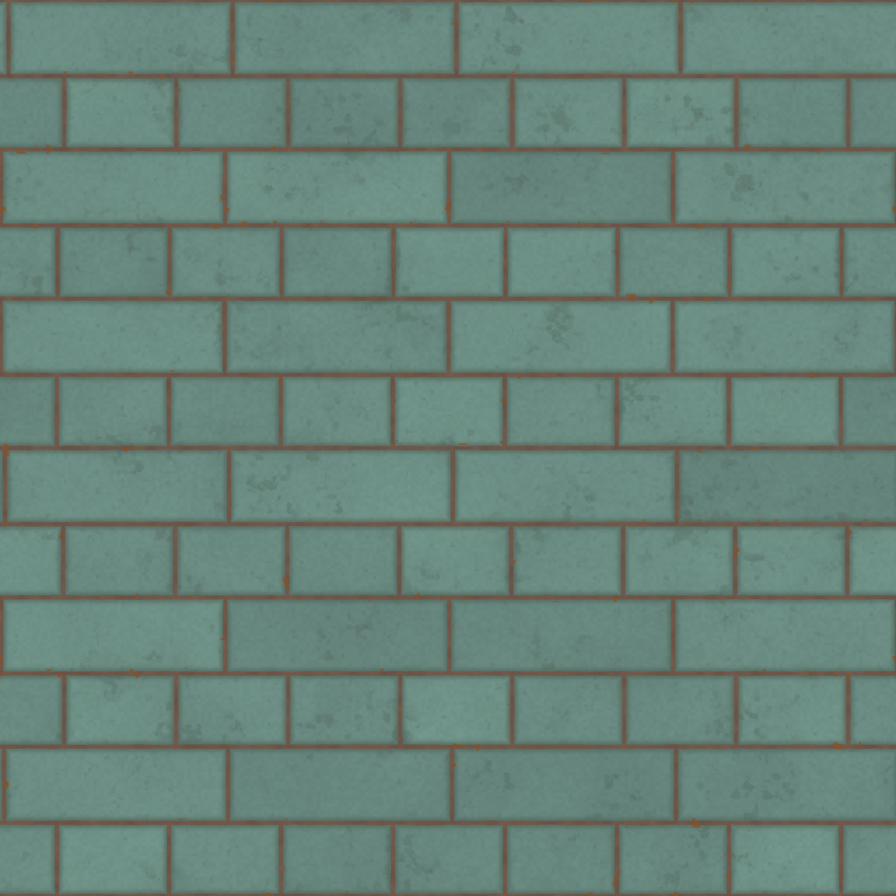
Give the GLSL for this texture, as a WebGL 2 fragment shader.

```glsl
#version 300 es
precision highp float;
// Glazed green brick wall: courses of long bricks alternate with courses of short ones.
// Each brick is a rounded box distance; the distance drives joint, grime and edge shade.
// Wrapping value noise adds wobble, mottling, scuffs and rust, so the tile is seamless.

uniform vec2 u_resolution;
out vec4 fragColor;

const float COURSE_PAIRS = 6.0;
const float LONG_BRICKS = 4.0;
const float SHORT_BRICKS = 8.0;
const float SHORT_SHARE = 0.49;      // height of a short course within its pair
const float COURSE_JITTER = 0.010;   // sideways slip of a whole course
const float JOINT_HALF = 0.0024;
const float JOINT_SOFT = 0.0010;
const float CORNER = 0.0025;
const float WOBBLE = 0.0012;
const float SHADE_REACH = 0.0042;

const vec3 GLAZE_LIGHT = vec3(0.435, 0.574, 0.532);
const vec3 GLAZE_DARK = vec3(0.395, 0.518, 0.484);
const vec3 EDGE_SHADE = vec3(0.315, 0.400, 0.360);
const vec3 SCUFF = vec3(0.330, 0.415, 0.385);
const vec3 GROUT = vec3(0.432, 0.338, 0.283);
const vec3 RUST = vec3(0.530, 0.315, 0.160);

float hash(vec2 p) {
    vec3 q = fract(p.xyx * vec3(0.1031, 0.1030, 0.0973));
    q += dot(q, q.yzx + 33.33);
    return fract((q.x + q.y) * q.z);
}

// Value noise over the unit tile, wrapping after a whole number of cells
float noise(vec2 uv, vec2 cells, float seed) {
    vec2 p = uv * cells, i = floor(p), f = fract(p);
    f = f * f * (3.0 - 2.0 * f);
    vec2 a = mod(i, cells) + seed, b = mod(i + 1.0, cells) + seed;
    return mix(mix(hash(a), hash(vec2(b.x, a.y)), f.x),
               mix(hash(vec2(a.x, b.y)), hash(b), f.x), f.y);
}

float fbm(vec2 uv, float cells, float seed) {
    float sum = 0.0, weight = 0.5;
    for (int i = 0; i < 4; i++) {
        sum += weight * noise(uv, vec2(cells), seed);
        cells *= 2.0;
        weight *= 0.5;
        seed += 17.0;
    }
    return sum / 0.9375;
}

// Distance inward from the joint centre line; also returns the brick's wrapped id
float brickInset(vec2 uv, out vec2 id) {
    float v = uv.y * COURSE_PAIRS;
    float rise = fract(v);
    bool isShort = rise < SHORT_SHARE;
    float course = 2.0 * floor(v) + (isShort ? 0.0 : 1.0);
    float count = isShort ? SHORT_BRICKS : LONG_BRICKS;
    float height = isShort ? SHORT_SHARE : 1.0 - SHORT_SHARE;
    float base = isShort ? 0.0 : SHORT_SHARE;

    float slip = COURSE_JITTER * hash(vec2(course, 5.0));
    float u = (uv.x - slip) * count - (isShort ? 0.5 : 0.0);
    id = vec2(mod(floor(u), count), course);

    vec2 local = vec2((fract(u) - 0.5) / count, (rise - base - 0.5 * height) / COURSE_PAIRS);
    vec2 halfSize = 0.5 * vec2(1.0 / count, height / COURSE_PAIRS);
    vec2 q = abs(local) - halfSize + CORNER;
    return CORNER - length(max(q, 0.0)) - min(max(q.x, q.y), 0.0);
}

void main() {
    vec2 uv = gl_FragCoord.xy / u_resolution;
    float pixel = 1.0 / min(u_resolution.x, u_resolution.y);

    vec2 id;
    float inset = brickInset(uv, id);
    float edge = inset + WOBBLE * (fbm(uv, 64.0, 3.0) - 0.5);

    // Glaze: one tone per brick, then broad and fine mottling
    float tone = hash(id + 41.0);
    vec3 color = mix(GLAZE_LIGHT, GLAZE_DARK, tone * 0.85);
    color *= 1.0 + 0.07 * (fbm(uv, 12.0, 71.0) - 0.5);
    color *= 1.0 + 0.05 * (noise(uv, vec2(256.0), 29.0) - 0.5);

    // Scuffs: fine broken marks gathered in patches, with a faint stain below
    float patches = smoothstep(0.50, 0.72, fbm(uv, 16.0, 113.0));
    float marks = smoothstep(0.57, 0.74, fbm(uv, 90.0, 151.0));
    float specks = smoothstep(0.68, 0.82, fbm(uv, 110.0, 211.0));
    color = mix(color, SCUFF, 0.10 * patches + 0.38 * marks * patches + 0.22 * specks);

    // Dirt darkens the rim of each brick
    float rim = max(edge - JOINT_HALF, 0.0) / SHADE_REACH;
    color = mix(color, EDGE_SHADE, 0.62 * exp(-rim * rim));

    // Grout, grainy and slightly uneven
    vec3 grout = GROUT * (1.0 + 0.16 * (fbm(uv, 96.0, 263.0) - 0.5));
    float soft = max(JOINT_SOFT, 0.75 * pixel);
    color = mix(grout, color, smoothstep(JOINT_HALF - soft, JOINT_HALF + soft, edge));

    // Sparse rust flecks creep from the joints
    float fleck = smoothstep(0.78, 0.88, noise(uv, vec2(150.0), 307.0));
    fleck *= smoothstep(0.62, 0.76, noise(uv, vec2(40.0), 331.0));
    fleck *= 1.0 - smoothstep(0.0035, 0.0065, inset);
    color = mix(color, RUST, 0.8 * fleck);

    fragColor = vec4(color, 1.0);
}
```
